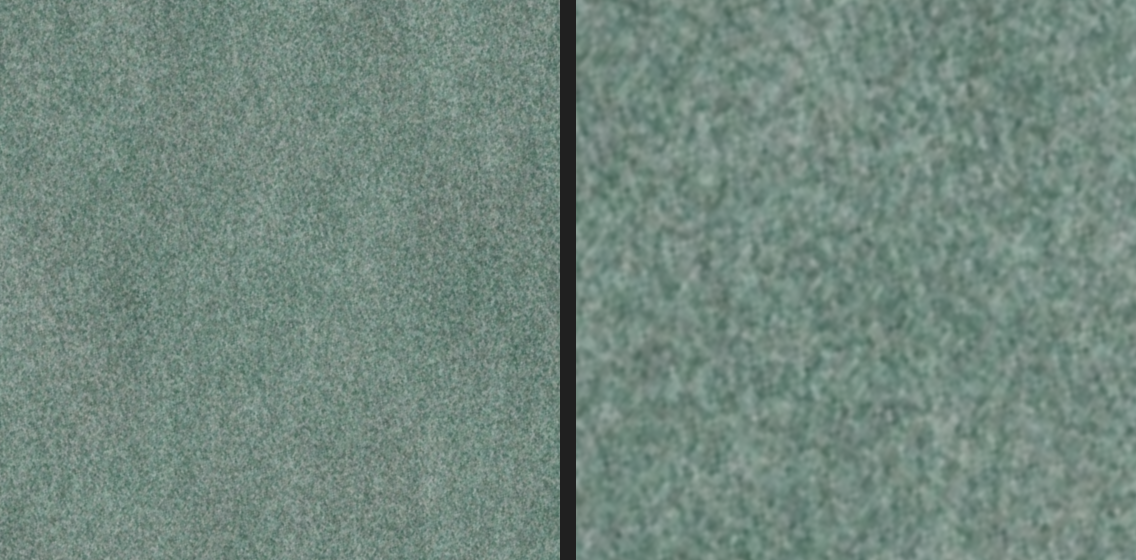
Left: the whole. Right: its middle third, enlarged.
Reproduce this texture procedurally as a WebGL 1 fragment shader.

```glsl
precision highp float;
uniform vec2 u_resolution;

float hash(vec2 p) {
  vec3 q = fract(p.xyx * vec3(0.1031, 0.1030, 0.0973));
  q += dot(q, q.yzx + 33.33);
  return fract((q.x + q.y) * q.z);
}

// Smooth value noise, centred on zero
float noise(vec2 p) {
  vec2 cell = floor(p);
  vec2 f = fract(p);
  f = f * f * (3.0 - 2.0 * f);
  float low = mix(hash(cell), hash(cell + vec2(1.0, 0.0)), f.x);
  float high = mix(hash(cell + vec2(0.0, 1.0)), hash(cell + vec2(1.0, 1.0)), f.x);
  return mix(low, high, f.y) - 0.5;
}

vec2 rotate(vec2 p, float angle) {
  float c = cos(angle);
  float s = sin(angle);
  return vec2(c * p.x - s * p.y, s * p.x + c * p.y);
}

// Fine grains, a little taller than wide, from layers turned against each other
float grain(vec2 uv) {
  float coarse = noise(rotate(uv, 0.22) * vec2(190.0, 140.0) + 400.0);
  float medium = noise(rotate(uv, -0.35) * vec2(250.0, 190.0) + 700.0);
  float fine = noise(rotate(uv, 0.6) * vec2(330.0, 290.0) + 900.0);
  return 0.09 * coarse + 0.14 * medium + 0.11 * fine;
}

// Broad, faint upright streaks with a slight lean
float streaks(vec2 uv) {
  vec2 p = rotate(uv, -0.08);
  float broad = noise(p * vec2(7.0, 2.2) + 20.0);
  float narrow = noise(p * vec2(19.0, 5.0) + 60.0);
  float wisps = noise(p * vec2(55.0, 17.0) + 110.0);
  return 0.05 * broad + 0.035 * narrow + 0.035 * wisps;
}

void main() {
  vec2 uv = gl_FragCoord.xy / u_resolution;
  vec3 sageGreen = vec3(0.451, 0.533, 0.496);
  float tone = grain(uv) + streaks(uv);
  vec3 color = sageGreen + tone * vec3(1.06, 0.95, 0.98);

  // Patches and specks drifting between warm grey and cool teal
  float patchTint = noise(uv * vec2(13.0, 8.0) + 210.0);
  float speckTint = noise(rotate(uv, 0.4) * vec2(120.0, 95.0) + 530.0);
  color += (0.022 * patchTint + 0.04 * speckTint) * vec3(1.0, -0.25, 0.1);
  color.b += 0.025 * noise(rotate(uv, -0.5) * 85.0 + 310.0);

  gl_FragColor = vec4(color, 1.0);
}
```
